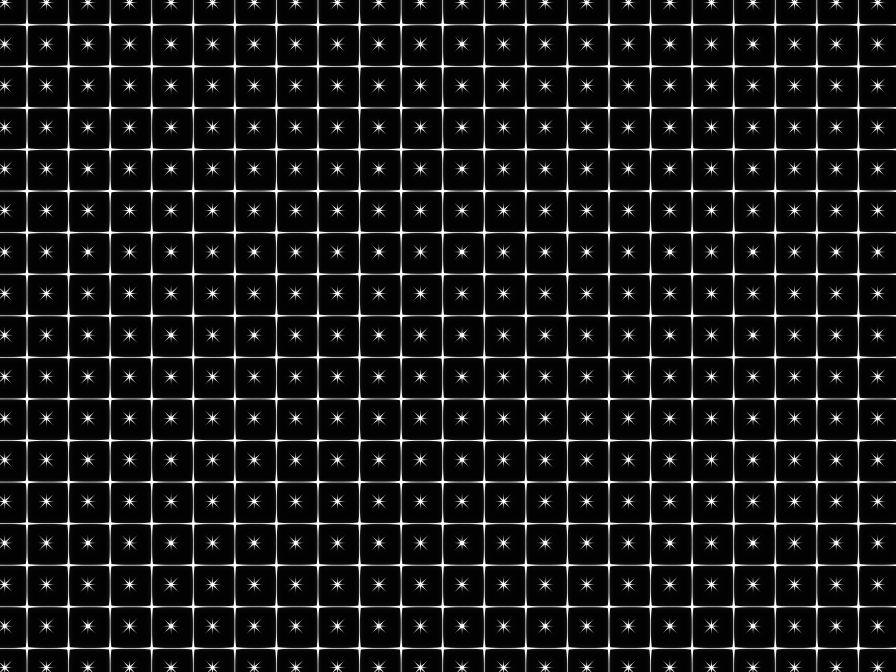
This pattern is drawn by a WebGL 1 fragment shader. Its source:

```glsl
precision highp float;

uniform vec2 u_resolution;

// Share of a pixel covered by a band of the given half width.
float bandCoverage(float offset, float halfWidth, float pixel) {
    float upper = min(halfWidth, offset + 0.5 * pixel);
    float lower = max(-halfWidth, offset - 0.5 * pixel);
    return clamp((upper - lower) / pixel, 0.0, 1.0);
}

// Ray along x in both directions, thinning towards its tips.
float taperedRay(vec2 p, float halfWidth, float reach, float pixel) {
    float taper = max(0.0, 1.0 - abs(p.x) / reach);
    return bandCoverage(p.y, halfWidth * taper * taper, pixel);
}

float crossedRays(vec2 p, float halfWidth, float reach, float pixel) {
    return max(taperedRay(p, halfWidth, reach, pixel),
               taperedRay(p.yx, halfWidth, reach, pixel));
}

float disc(vec2 p, float radius, float pixel) {
    return clamp((radius - length(p)) / pixel + 0.5, 0.0, 1.0);
}

// Grid line along x: wide at the crossing, fine between, with a soft halo.
float gridLine(vec2 p, float pixel) {
    float taper = 1.0 - 2.0 * abs(p.x);
    float halfWidth = 0.008 + 0.026 * taper * taper * taper;
    float core = bandCoverage(p.y, halfWidth, pixel);
    float halo = 0.15 * exp(-abs(p.y) / 0.03);
    return core + halo * (1.0 - core);
}

// Eight-pointed star with longer diagonal rays.
float star(vec2 p, float pixel) {
    vec2 diagonal = vec2(p.x + p.y, p.y - p.x) * 0.70711;
    float rays = max(crossedRays(p, 0.021, 0.23, pixel),
                     crossedRays(diagonal, 0.023, 0.29, pixel));
    float glow = 0.12 * exp(-length(p) / 0.07);
    return max(max(rays, disc(p, 0.05, pixel)), glow);
}

void main() {
    // Cell coordinates, with grid crossings at whole numbers.
    float pitch = 0.06186;
    vec2 cell = (gl_FragCoord.xy / u_resolution.y - vec2(0.0402, 0.0352)) / pitch;
    float pixel = 1.0 / (u_resolution.y * pitch);

    vec2 fromCrossing = fract(cell + 0.5) - 0.5;
    vec2 fromStar = fract(cell) - vec2(0.465, 0.535);

    float grid = max(gridLine(fromCrossing, pixel), gridLine(fromCrossing.yx, pixel));
    grid = max(grid, disc(fromCrossing, 0.05, pixel));

    float light = max(grid, star(fromStar, pixel));
    gl_FragColor = vec4(vec3(mix(0.008, 0.99, light)), 1.0);
}
```
